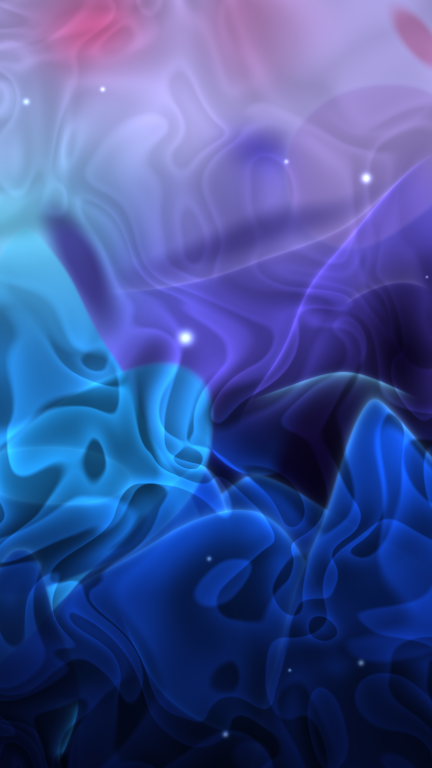
This background is drawn by a WebGL 1 fragment shader. Its source:

```glsl
precision highp float;
uniform vec2 u_resolution;
const vec3 INK = vec3(.03, .01, .12);
const vec3 NAVY = vec3(.04, .07, .38);
const vec3 BLUE = vec3(.05, .26, .68);
const vec3 AZURE = vec3(.12, .54, .85);
const vec3 CYAN = vec3(.43, .8, .95);
const vec3 LILAC = vec3(.64, .61, .86);
const vec3 VIOLET = vec3(.28, .24, .66);
const vec3 ROSE = vec3(.78, .34, .57);

float hash(vec2 p) {
  vec3 q = fract(p.xyx * .1031);
  q += dot(q, q.yzx + 33.33);
  return fract((q.x + q.y) * q.z);
}
float noise(vec2 p) {
  vec2 i = floor(p), f = fract(p), e = vec2(1, 0);
  f = f * f * (3. - 2. * f);
  return mix(mix(hash(i), hash(i + e), f.x), mix(hash(i + e.yx), hash(i + e.xx), f.x), f.y);
}
// Overlapping pleats: each fades in slowly and ends in a crisp edge
float silk(vec2 p, float crisp) {
  float sum = 0.;
  for (int i = 0; i < 3; i++) {
    float h = fract(noise(p) * 2.5);
    sum += h * h * smoothstep(1., crisp, h) / 3.;
    p = mat2(1.3, .8, -.8, 1.3) * p + 7.3;
  }
  return sum;
}
float glow(vec2 p, vec2 center, vec2 radius) {
  vec2 d = (p - center) / radius;
  return exp(-dot(d, d));
}
// Bowed strand from a to b with a translucent sheet on its left side
vec3 strand(vec3 col, vec2 p, vec2 a, vec2 b, float bow, float depth, vec3 tint, float power) {
  vec2 dir = normalize(b - a), q = p - a;
  float t = dot(q, dir) / length(b - a);
  float n = dir.x * q.y - dir.y * q.x - bow * 4. * t * (1. - t);
  power *= smoothstep(-.03, .2, t) * smoothstep(1.03, .8, t);
  float sheet = smoothstep(-.002, .002, n) * exp(-max(n, 0.) / depth);
  return mix(col, tint, sheet * power * .7) + tint * exp(-abs(n) / .0028) * power * .4;
}
// Tilted ellipse with a lit rim
vec3 lobe(vec3 col, vec2 p, vec2 center, vec2 radius, vec2 dir, float soft, vec3 tint, float alpha, float rim) {
  vec2 q = p - center;
  q = vec2(dot(q, dir), dir.x * q.y - dir.y * q.x) / radius;
  float d = (1. - length(q)) * min(radius.x, radius.y);
  return mix(col, tint, smoothstep(-soft, soft, d) * alpha) + CYAN * exp(-abs(d) / .004) * rim;
}
// Draped peak, brightest at the tip and darker with depth
vec3 peak(vec3 col, vec2 p, vec2 tip, vec2 size, float curve, float lean, vec3 tint, float fade, float rim) {
  vec2 q = p - tip;
  float u = abs(q.x - lean * q.y) / size.x;
  u = sqrt(u * u + .003) - .0547;
  float slope = size.y * curve * pow(u + .001, curve - 1.) / size.x;
  float d = (-q.y - size.y * pow(max(u, 0.), curve)) / sqrt(1. + slope * slope);
  float light = exp(min(q.y, 0.) / fade);
  col = mix(col, mix(NAVY * .5, tint, light), smoothstep(-.003, .003, d) * .86);
  return col + CYAN * exp(-abs(d) / .005) * rim * light * light;
}

vec3 sky(vec2 p) {
  vec3 col = mix(NAVY * .5, VIOLET, smoothstep(.38, .56, p.y));
  col = mix(col, LILAC, smoothstep(.6, .82, p.y));
  col = mix(col, ROSE, .9 * glow(p, vec2(.12, .97), vec2(.07, .08)));
  col = mix(col, ROSE, .4 * glow(p, vec2(.34, .97), vec2(.08, .06)));
  col = mix(col, LILAC * 1.2, .7 * glow(p, vec2(.24, .84), vec2(.13, .06)));
  col = mix(col, VIOLET, .7 * glow(p, vec2(.55, .67), vec2(.14, .08)));
  col = mix(col, VIOLET * 1.5, .7 * glow(p, vec2(.2, .62), vec2(.11, .07)));
  col = mix(col, CYAN, .95 * glow(p, vec2(0, .7), vec2(.17, .13)));
  col = mix(col, VIOLET * 1.2, .85 * glow(p, vec2(.345, .785), vec2(.05, .05)));
  col = mix(col, INK, glow(p, vec2(.53, .56), vec2(.09, .08)));
  return mix(col, INK, glow(p, vec2(.43, .43), vec2(.09, .1)));
}
vec3 veils(vec3 col, vec2 p) {
  col = lobe(col, p, vec2(.49, .79), vec2(.12, .1), vec2(.9, .44), .005, vec3(.57, .46, .78), .45, .03);
  col = lobe(col, p, vec2(.54, .955), vec2(.05, .018), vec2(-.6, .8), .006, ROSE * .8, .5, .03);
  col = lobe(col, p, vec2(.33, .695), vec2(.12, .016), vec2(.95, .31), .013, VIOLET * .8, .75, 0.);
  col = strand(col, p, vec2(.13, .62), vec2(.57, .79), -.035, .025, LILAC, .35);
  col = strand(col, p, vec2(.57, .79), vec2(.32, .45), -.04, .06, VIOLET * 1.5, .8);
  col = strand(col, p, vec2(.44, .6), vec2(.57, .62), .02, .025, LILAC * .75, .4);
  col = strand(col, p, vec2(.27, .44), vec2(.37, .39), -.025, .06, BLUE, .7);
  return strand(col, p, vec2(.55, .485), vec2(.33, .482), -.026, .012, CYAN, .75);
}
vec3 drapes(vec3 col, vec2 p) {
  vec3 water = mix(AZURE, CYAN, smoothstep(.5, .75, p.y));
  vec3 deep = mix(BLUE * .6, AZURE, smoothstep(.25, .46, p.y));
  col = lobe(col, p, vec2(.105, .655), vec2(.07, .023), vec2(-.45, .89), .012, VIOLET * .8, .85, 0.);
  col = peak(col, p, vec2(.04, .7), vec2(.085, .16), 1.2, -.1, water, 2., .02);
  col = peak(col, p, vec2(.336, .385), vec2(.1, .06), 1.3, -.4, BLUE * .8, .12, .25);
  col = peak(col, p, vec2(.26, .395), vec2(.055, .075), 1.4, .3, BLUE, .12, .35);
  col = peak(col, p, vec2(.316, .34), vec2(.17, .14), 1.5, .4, BLUE, .22, .25);
  col = peak(col, p, vec2(.492, .479), vec2(.22, .378), 1.08, -.25, BLUE * 1.25, .28, .6);
  col = lobe(col, p, vec2(.117, .375), vec2(.195, .11), vec2(.76, .65), .004, deep, .78, .08);
  col = lobe(col, p, vec2(.07, .385), vec2(.095, .035), vec2(.99, -.1), .008, AZURE * 1.15, .5, .1);
  col = peak(col, p, vec2(.033, .288), vec2(.045, .1), 2., 0., BLUE * .8, .13, .2);
  col = strand(col, p, vec2(.165, .2), vec2(.32, .04), -.03, .03, BLUE, .5);
  return strand(col, p, vec2(.08, .01), vec2(.095, .095), -.008, .012, AZURE, .9);
}
// Sparse drifting motes, one chance per cell
float motes(vec2 p) {
  vec2 cell = floor(p);
  float size = .02 + .03 * hash(cell + 41.);
  return step(.85, hash(cell + 5.)) * glow(p - cell, vec2(.2 + .6 * hash(cell + 3.)), vec2(size));
}
void main() {
  vec2 p = gl_FragCoord.xy / u_resolution.y;
  vec2 drift = vec2(noise(p * 9.), noise(p * 9. + 19.)) - .5;
  float upper = smoothstep(.4, .7, p.y);
  vec2 q = p + drift * .025;
  vec3 col = drapes(veils(sky(p + drift * .06), q), q);
  // Pleats: strong in the deep cloth, misty in the haze
  vec2 grain = vec2(p.x + p.y * .4, p.y - p.x * .6) * vec2(7, 5) + drift;
  float pleats = silk(grain, mix(.9, .6, upper)) - .27;
  col *= 1. + pleats * mix(1.9, .6, upper);
  col *= mix(.5, 1., smoothstep(0., .25, p.y));
  // Floating lights
  float lights = motes(p * 12.) * .5 + glow(p, vec2(.242, .56), vec2(.009));
  lights += .8 * glow(p, vec2(.477, .768), vec2(.006));
  gl_FragColor = vec4(col + vec3(.65, .8, .9) * lights, 1);
}
```
